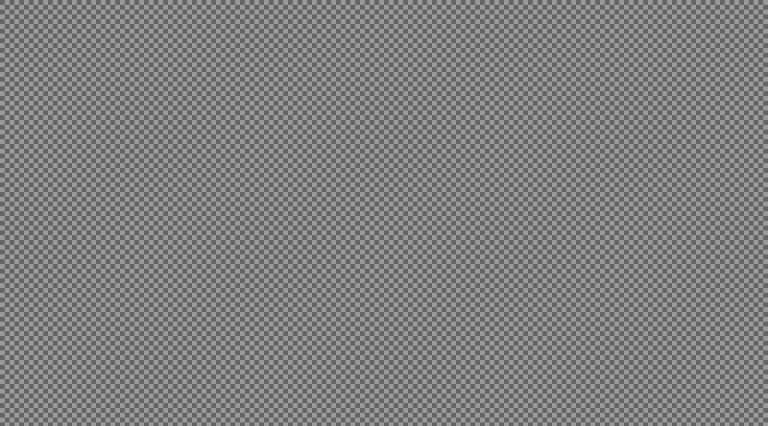
Give the GLSL for this pattern, as a Shadertoy shader.

```glsl
// Integral of a square wave that is -1 on even cells and +1 on odd cells
vec2 squareIntegral(vec2 p) {
    return abs(2.0 * fract(0.5 * p) - 1.0);
}

// Checker sign averaged over a square footprint: +1 even, -1 odd
float filteredChecker(vec2 p, float footprint) {
    vec2 wave = (squareIntegral(p + 0.5 * footprint)
               - squareIntegral(p - 0.5 * footprint)) / footprint;
    return wave.x * wave.y;
}

void mainImage(out vec4 fragColor, in vec2 fragCoord) {
    // 160 square cells across, counted from the top left corner
    float cellsPerPixel = 160.0 / iResolution.x;
    vec2 cell = vec2(fragCoord.x, iResolution.y - fragCoord.y) * cellsPerPixel;

    // Even cells dark grey, odd cells light grey
    float checker = filteredChecker(cell, cellsPerPixel);
    vec3 color = mix(vec3(0.608), vec3(0.392), 0.5 + 0.5 * checker);

    fragColor = vec4(color, 1.0);
}
```
